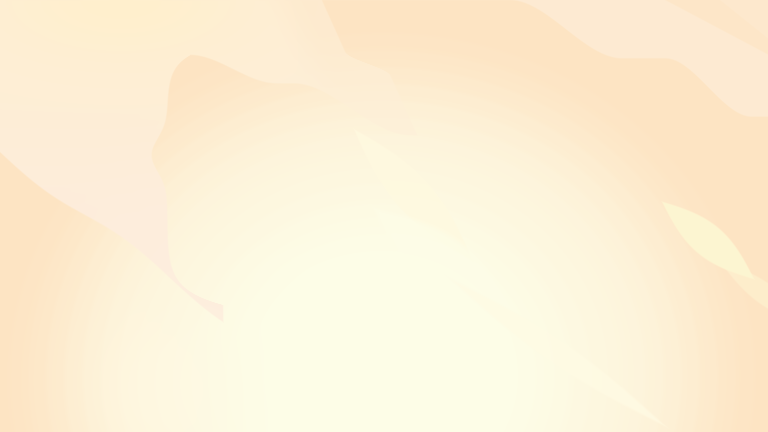
This background is drawn by a WebGL 1 fragment shader. Its source:

```glsl
precision mediump float;
// Warm cream backdrop: a stepped oval glow rises from the lower centre over peach,
// crossed by pale translucent sheets in the upper corners and slanted leaf slivers.
// Sheets are bounded by smooth curves; leaves are tapered distance shapes.
uniform vec2 u_resolution;

// Antialiased inside test: positive distance is inside
float cover(float d) {
  float edge = 1.0 / u_resolution.y;
  return smoothstep(-edge, edge, d);
}

float bump(float x) {
  return exp(-x * x);
}

// Sliver tapering to points at a and b, with the given half width and softness
float leaf(vec2 p, vec2 a, vec2 b, float halfWidth, float soft) {
  vec2 axis = b - a;
  float span = length(axis);
  vec2 dir = axis / span;
  vec2 q = p - a;
  float along = clamp(dot(q, dir) / span, 0.0, 1.0);
  float across = abs(q.x * dir.y - q.y * dir.x);
  return smoothstep(0.0, soft, halfWidth * sin(3.14159 * along) - across);
}

// Oval glow with gently visible rings
vec3 glow(vec2 p) {
  float d = length((p - vec2(0.885, 0.13)) / vec2(1.0, 0.92));
  float ring = d / 0.042;
  float stepped = (floor(ring) + smoothstep(0.35, 0.65, fract(ring))) * 0.042;
  d = mix(d, stepped, 0.6);
  vec3 cream = mix(vec3(0.992, 0.992, 0.906), vec3(0.994, 0.958, 0.862),
                   smoothstep(0.26, 0.64, d));
  return mix(cream, vec3(0.992, 0.894, 0.765), smoothstep(0.56, 0.90, d));
}

// Left sheet: a hanging wedge joined to a wide strip along the top
float leftSheet(vec2 p) {
  float diagonal = 0.648 - 0.74 * p.x - 0.012 * sin(16.0 * p.x);
  float side = 0.387 - 0.036 * bump((p.y - 0.641) / 0.055)
             + 0.055 * exp(-max(p.y - 0.324, -0.03) / 0.035)
             + 0.055 * exp(min(p.y - 0.873, 0.0) / 0.03);
  float wedge = cover(min((p.y - diagonal) * 0.8, side - p.x));

  float under = 0.873 - 0.066 * smoothstep(0.44, 0.64, p.x)
              - 0.12 * smoothstep(0.68, 0.95, p.x);
  float right = 0.745 + 0.45 * (1.0 - p.y)
              + 0.08 * (1.0 - smoothstep(0.825, 0.88, p.y));
  float strip = cover(min(p.y - under, right - p.x));
  strip *= 1.0 - 0.35 * smoothstep(0.64, 0.76, p.x + 0.5 * (p.y - 0.9));
  return max(wedge, strip);
}

// Right sheet: a wavy ribbon crossing the corner
float rightSheet(vec2 p) {
  float under = 1.0 - 0.135 * smoothstep(1.18, 1.44, p.x)
              - 0.135 * smoothstep(1.54, 1.74, p.x);
  float over = 1.0 - 0.53 * (p.x - 1.54);
  float body = cover(p.y - under);
  float fold = cover(p.y - over);
  float corner = cover(p.y - 1.0 + 0.8 * (p.x - 1.667));
  return body * (1.0 - 0.65 * fold + 0.35 * corner);
}

void main() {
  vec2 p = gl_FragCoord.xy / u_resolution.y;
  p.x *= 1.77778 * u_resolution.y / u_resolution.x;
  vec3 color = glow(p);

  // Corner sheets, rosier low down and golden near the top
  vec3 sheet = mix(vec3(0.993, 0.928, 0.865), vec3(0.994, 0.934, 0.842),
                   smoothstep(0.45, 0.80, p.y));
  float gold = bump(length((p - vec2(0.28, 1.0)) / vec2(0.30, 0.14)));
  sheet = mix(sheet, vec3(1.0, 0.942, 0.805), gold);
  color = mix(color, sheet, 0.94 * leftSheet(p));
  color = mix(color, vec3(0.993, 0.918, 0.822), rightSheet(p));

  // Soft patches beside the bright core
  float patchLow = bump(length((p - vec2(0.40, 0.10)) / vec2(0.17, 0.16)));
  float patchMid = bump(length((p - vec2(0.77, 0.37)) / vec2(0.13, 0.04)));
  color = mix(color, vec3(0.996, 0.976, 0.892), 0.5 * patchLow);
  color = mix(color, vec3(0.992, 0.992, 0.906), 0.5 * patchMid);

  // Slivers through the glow
  float upper = leaf(p, vec2(0.815, 0.706), vec2(1.10, 0.39), 0.045, 0.005);
  float middle = leaf(p, vec2(0.85, 0.53), vec2(1.22, 0.24), 0.07, 0.02);
  float lower = leaf(p, vec2(1.02, 0.37), vec2(1.56, 0.0), 0.03, 0.008);
  color = mix(color, vec3(0.996, 0.976, 0.875), 0.8 * upper);
  color = mix(color, vec3(0.992, 0.990, 0.906), 0.75 * middle);
  color = mix(color, vec3(0.996, 0.982, 0.892), 0.75 * lower);

  // Golden leaf and its fading tail at the right
  float tail = leaf(p, vec2(1.66, 0.40), vec2(1.88, 0.24), 0.027, 0.005);
  float golden = leaf(p, vec2(1.528, 0.537), vec2(1.75, 0.35), 0.04, 0.005);
  color = mix(color, vec3(0.992, 0.938, 0.805), 0.8 * tail);
  color = mix(color, vec3(0.990, 0.960, 0.818), golden);

  gl_FragColor = vec4(color, 1.0);
}
```
